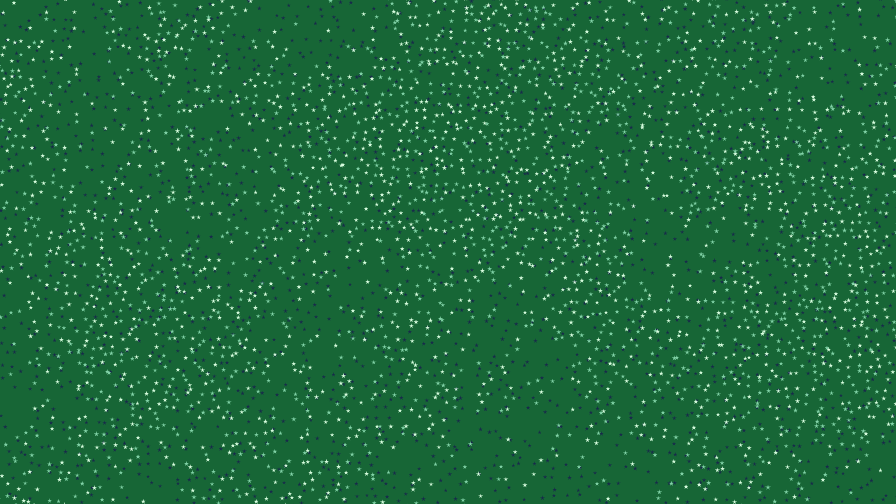
Give the GLSL for this texture, as a Shadertoy shader.

```glsl
#define GROUND vec3(0.09, 0.40, 0.21)
#define NAVY vec3(0.09, 0.17, 0.29)
#define MINT vec3(0.50, 0.82, 0.65)
#define PALE vec3(0.84, 0.99, 0.87)
#define STAR_ROWS 56.0
#define NAVY_ROWS 45.0
#define STAR_RADIUS 0.0040
#define NAVY_RADIUS 0.0036
#define NAVY_SHARE 0.55
#define PATCH_ROWS 3.0
#define JITTER 0.86

vec3 hash3(vec2 cell) {
    vec3 p = fract(cell.xyx * vec3(0.1031, 0.1030, 0.0973));
    p += dot(p, p.yxz + 33.33);
    return fract((p.xxy + p.yzz) * p.zyx);
}

float valueNoise(vec2 p) {
    vec2 i = floor(p), f = fract(p);
    f = f * f * (3.0 - 2.0 * f);
    float low = mix(hash3(i).x, hash3(i + vec2(1, 0)).x, f.x);
    float high = mix(hash3(i + vec2(0, 1)).x, hash3(i + vec2(1, 1)).x, f.x);
    return mix(low, high, f.y);
}

// Chance that a cell holds a light star: crowded and sparse patches
float starShare(vec2 p) {
    float patches = 0.6 * valueNoise(p * PATCH_ROWS + 17.0)
                  + 0.4 * valueNoise(p * PATCH_ROWS * 2.0 + 41.0);
    return mix(0.08, 0.9, smoothstep(0.15, 0.85, patches));
}

// Signed distance to an upright five-pointed star
float starDistance(vec2 p, float radius) {
    const float sector = 6.2831853 / 5.0;
    float angle = abs(mod(atan(p.x, p.y) + 0.5 * sector, sector) - 0.5 * sector);
    vec2 folded = length(p) * vec2(sin(angle), cos(angle));
    vec2 notch = 0.5 * radius * vec2(sin(0.5 * sector), cos(0.5 * sector));
    vec2 edge = normalize(notch - vec2(0.0, radius));
    return dot(folded - vec2(0.0, radius), vec2(-edge.y, edge.x));
}

// Paints one layer of scattered stars over a colour
vec3 scatter(vec3 colour, vec2 uv, float rows, float radius, bool light) {
    float pixel = 1.0 / iResolution.y;
    vec2 home = floor(uv * rows);
    for (int y = -1; y <= 1; y++)
    for (int x = -1; x <= 1; x++) {
        vec2 cell = home + vec2(x, y);
        vec3 place = hash3(cell + (light ? 211.0 : 503.0));
        vec2 centre = (cell + 0.5 + JITTER * (place.xy - 0.5)) / rows;
        float share = light ? starShare(centre) : NAVY_SHARE;
        if (place.z > share) continue;

        vec3 look = hash3(cell + 907.0);
        vec3 ink = light ? (look.x < 0.5 ? PALE : MINT) : NAVY;
        float size = radius * mix(0.9, 1.1, look.y);
        float cover = clamp(0.5 - starDistance(uv - centre, size) / pixel, 0.0, 1.0);
        colour = mix(colour, ink, cover);
    }
    return colour;
}

void mainImage(out vec4 fragColor, in vec2 fragCoord) {
    vec2 uv = fragCoord / iResolution.y;
    vec3 colour = scatter(GROUND, uv, NAVY_ROWS, NAVY_RADIUS, false);
    colour = scatter(colour, uv, STAR_ROWS, STAR_RADIUS, true);
    fragColor = vec4(colour, 1.0);
}
```
